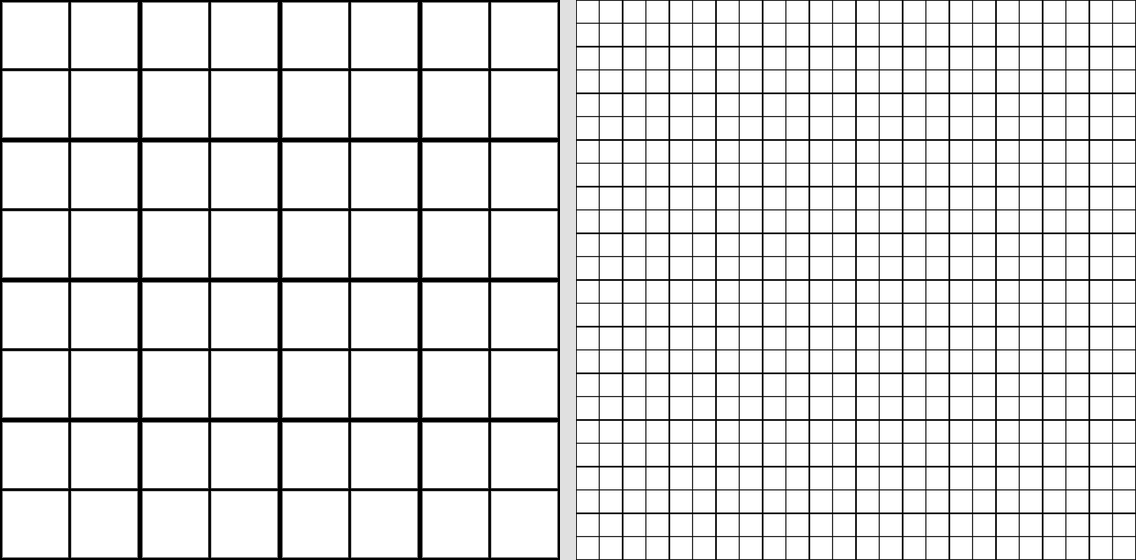
Left: one tile. Right: repeated 3 by 3.
A WebGL 2 fragment shader for this pattern:

```glsl
#version 300 es
precision highp float;

#define BLOCKS 4.0
#define MAJOR_WIDTH 0.00885
#define MINOR_WIDTH 0.0052
#define MINOR_SHIFT vec2(-0.00064, 0.00064)
#define EDGE_PIXELS 1.3
#define PAPER vec3(1.0)
#define INK vec3(0.0)

uniform vec2 u_resolution;
out vec4 fragColor;

// Distance on each axis to the nearest block border
vec2 borderDistance(vec2 p) {
    return abs(fract(p * BLOCKS + 0.5) - 0.5) / BLOCKS;
}

// Smoothed coverage of a line of the given width, per axis
vec2 lineCoverage(vec2 distanceToLine, float width, vec2 softness) {
    return clamp(0.5 + (0.5 * width - distanceToLine) / softness, 0.0, 1.0);
}

void main() {
    vec2 uv = gl_FragCoord.xy / u_resolution;
    vec2 softness = EDGE_PIXELS / u_resolution;

    // Heavy lines bound each block, thin lines halve it
    vec2 halfBlock = vec2(0.5 / BLOCKS);
    vec2 major = lineCoverage(borderDistance(uv), MAJOR_WIDTH, softness);
    vec2 minor = lineCoverage(borderDistance(uv - halfBlock - MINOR_SHIFT), MINOR_WIDTH, softness);

    vec2 lines = max(major, minor);
    fragColor = vec4(mix(PAPER, INK, max(lines.x, lines.y)), 1.0);
}
```
